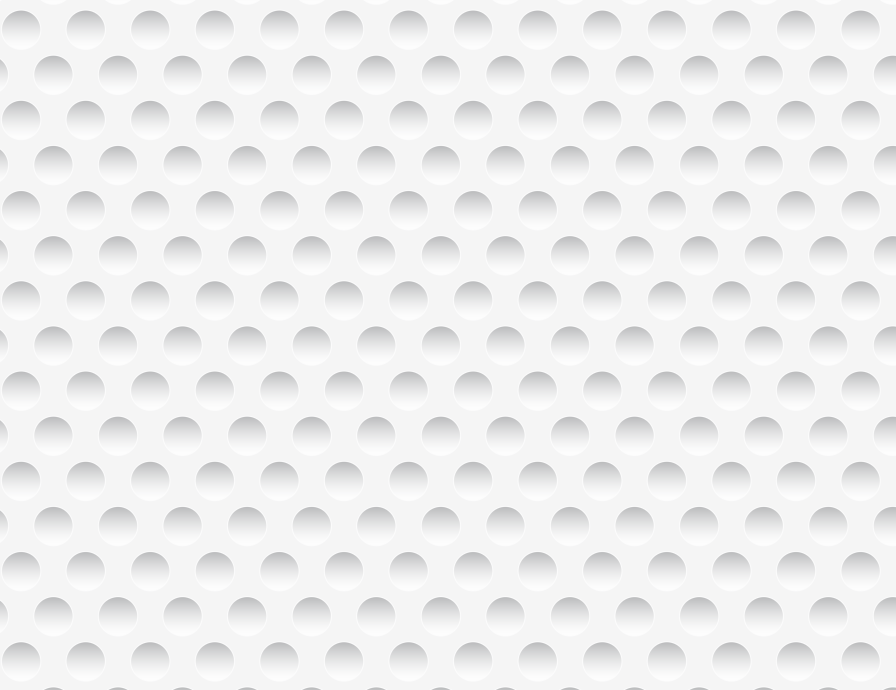
Write a Shadertoy shader that draws this pattern.

```glsl
// Staggered rows of round shaded dimples on a pale sheet.

// Lengths are fractions of the canvas width
const vec2  PITCH = vec2(0.07207, 0.05036);        // column and row spacing
const vec2  FIRST_CENTER = vec2(0.0236, 0.0332);   // measured from the top left
const float RADIUS = 0.0214;
const float RIM_WIDTH = 0.0011;
const float SHADE_FALLOFF = 1.6;

const vec3 SHEET = vec3(0.960, 0.960, 0.962);
const vec3 RIM = vec3(0.988);
const vec3 SHADOW = vec3(0.730, 0.733, 0.739);
const vec3 GLOW = vec3(0.994);

// Offset from the nearest dimple centre, with y pointing down
vec2 dimpleOffset(vec2 p) {
    vec2 q = p - FIRST_CENTER;
    float row = floor(q.y / PITCH.y + 0.5);
    q.x -= 0.5 * PITCH.x * mod(row, 2.0);
    float column = floor(q.x / PITCH.x + 0.5);
    return q - vec2(column * PITCH.x, p.y - FIRST_CENTER.y - q.y + row * PITCH.y);
}

// Antialiased coverage of a disc
float discMask(float dist, float radius, float pixel) {
    return 1.0 - smoothstep(-0.7 * pixel, 0.7 * pixel, dist - radius);
}

// Dark upper lip fading quickly, then slowly, into a bright floor
vec3 dimpleShade(float y) {
    float depth = clamp(0.5 + 0.5 * y / RADIUS, 0.0, 1.0);
    return mix(SHADOW, GLOW, 1.0 - pow(1.0 - depth, SHADE_FALLOFF));
}

void mainImage(out vec4 fragColor, in vec2 fragCoord) {
    float pixel = 1.0 / iResolution.x;
    vec2 p = vec2(fragCoord.x, iResolution.y - fragCoord.y) * pixel;

    vec2 offset = dimpleOffset(p);
    float dist = length(offset);

    // Thin light rim beneath the shaded disc
    vec3 color = mix(SHEET, RIM, discMask(dist, RADIUS + RIM_WIDTH, pixel));
    color = mix(color, dimpleShade(offset.y), discMask(dist, RADIUS, pixel));

    fragColor = vec4(color, 1.0);
}
```
